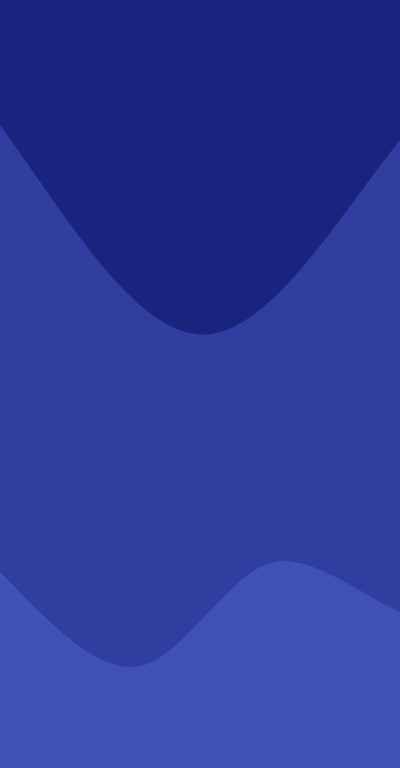
Write a Shadertoy shader that draws this background.

```glsl
// Three flat indigo layers split by two smooth wavy horizons.
// Each horizon is a chain of cubic Hermite arcs that join at level
// crests and troughs; the layers are painted from back to front.

// Cubic arc from point a to point b with the given end slopes
float arc(float x, vec2 a, vec2 b, float slopeA, float slopeB) {
    float span = b.x - a.x;
    float t = clamp((x - a.x) / span, 0.0, 1.0);
    float s = 1.0 - t;
    return mix(a.y, b.y, t * t * (3.0 - 2.0 * t))
         + span * t * s * (slopeA * s - slopeB * t);
}

// Upper horizon: one deep valley
float valleyHeight(float x) {
    vec2 trough = vec2(0.5075, 0.5645);
    return x < trough.x
        ? arc(x, vec2(0.0, 0.8372), trough, -0.719, 0.0)
        : arc(x, trough, vec2(1.0, 0.8177), 0.0, 0.656);
}

// Lower horizon: a trough followed by a rounded crest
float swellHeight(float x) {
    vec2 trough = vec2(0.33, 0.1315);
    vec2 crest = vec2(0.705, 0.2695);
    if (x < trough.x) return arc(x, vec2(0.0, 0.2552), trough, -0.521, 0.0);
    if (x < crest.x) return arc(x, trough, crest, 0.0, 0.0);
    return arc(x, crest, vec2(1.0, 0.2031), 0.0, -0.234);
}

// Coverage below a horizon, softened across one pixel
float below(float signedHeight) {
    return clamp(0.5 - signedHeight / fwidth(signedHeight), 0.0, 1.0);
}

void mainImage(out vec4 fragColor, in vec2 fragCoord) {
    vec2 uv = fragCoord / iResolution.xy;

    // Dark backdrop, middle layer, then the bright foreground
    vec3 color = vec3(0.102, 0.137, 0.494);
    color = mix(color, vec3(0.188, 0.247, 0.624), below(uv.y - valleyHeight(uv.x)));
    color = mix(color, vec3(0.247, 0.318, 0.710), below(uv.y - swellHeight(uv.x)));

    fragColor = vec4(color, 1.0);
}
```
